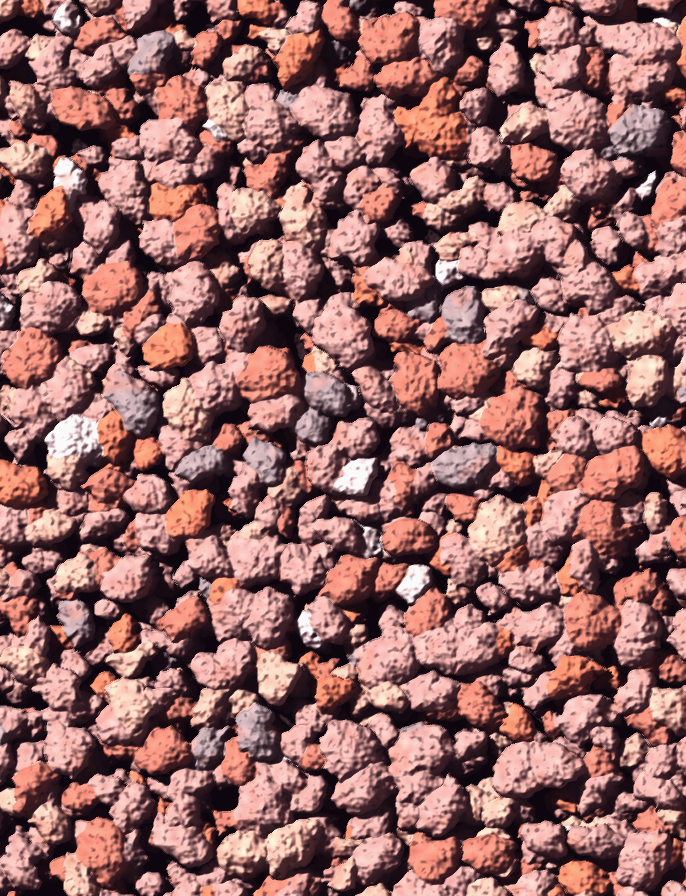
Give the GLSL for this texture, as a Shadertoy shader.

```glsl
// A bed of crushed lava rock in hard sunlight from the upper left.
// Three layers of scattered, warped, faceted domes form a height field,
// roughened with gradient noise, lit, and shadowed by a short march.
#define STONES_HIGH 18.0
#define JITTER 0.68
#define WARP 0.21
#define LAYER_DROP 0.22
#define FLOOR_LEVEL -0.7
#define ROUGHNESS 0.08
#define SUN_POWER 1.5
#define LIGHT_CAP 1.3
#define SHADOW_STEPS 7
#define SUN vec3(-0.53, 0.47, 0.68)

const vec3 MAUVE = vec3(0.78, 0.58, 0.535);
const vec3 TERRACOTTA = vec3(0.78, 0.46, 0.37);
const vec3 ORANGE = vec3(0.88, 0.48, 0.34);
const vec3 PEACH = vec3(0.86, 0.65, 0.56);
const vec3 GREY = vec3(0.62, 0.55, 0.54);
const vec3 CHALK = vec3(0.90, 0.82, 0.80);
const vec3 SHADOW_TINT = vec3(0.045, 0.018, 0.052);
const vec3 SHADE_WARMTH = vec3(1.0, 0.76, 0.78);

vec3 hash3(vec2 p) {
    vec3 q = fract(vec3(p.xyx) * vec3(0.1031, 0.1030, 0.0973));
    q += dot(q, q.yxz + 33.33);
    return fract((q.xxy + q.yzz) * q.zyx);
}

float corner(vec2 cell, vec2 offset) {
    return dot(hash3(cell).xy * 2.0 - 1.0, offset);
}

float gradientNoise(vec2 p) {
    vec2 i = floor(p), f = p - i;
    vec2 s = f * f * f * (f * (f * 6.0 - 15.0) + 10.0);
    vec2 e = vec2(1.0, 0.0);
    return mix(mix(corner(i, f), corner(i + e, f - e), s.x),
               mix(corner(i + e.yx, f - e.yx), corner(i + e.xx, f - e.xx), s.x), s.y);
}

vec2 noisePair(vec2 p) {
    return vec2(gradientNoise(p), gradientNoise(p + 37.4));
}

mat2 spin(float a) {
    float c = cos(a), s = sin(a);
    return mat2(c, s, -s, c);
}

// x: height of the topmost stone, y: its random seed (-1 for the floor)
vec2 stones(vec2 u) {
    vec2 w = u + WARP * noisePair(u * 2.3) + 0.35 * WARP * noisePair(u * 6.1 + 11.0);
    vec2 top = vec2(FLOOR_LEVEL, -1.0);
    for (int layer = 0; layer < 3; layer++) {
        float depth = float(layer);
        float scale = 1.0 + 0.3 * depth;
        vec2 g = spin(depth * 1.1 + 0.2) * w * scale + depth * 53.7 + 100.0;
        for (int k = 0; k < 9; k++) {
            vec2 id = floor(g) + vec2(k % 3 - 1, k / 3 - 1);
            vec3 a = hash3(id);
            vec2 q = g - id - 0.5 - JITTER * (a.xy - 0.5);
            if (dot(q, q) > 0.75) continue;
            vec3 b = hash3(id + 91.3);
            float radius = mix(0.33, 0.62, b.x);
            q = spin(a.z * 6.2832) * q / (radius * vec2(1.15, mix(0.64, 1.0, b.y)));
            q.x *= 1.0 + 0.5 * q.y * (b.z - 0.3);
            // An octagon blended with a disc gives blunt facets
            vec2 m = abs(q);
            float octagon = max(max(m.x, m.y), 0.72 * (m.x + m.y));
            float edge = mix(dot(q, q), octagon * octagon, 0.65);
            if (edge > 1.0) continue;
            float dome = radius * 0.95 * sqrt(1.0 - edge) + 0.3 * dot(q, b.yz - 0.5);
            float h = dome / scale + 0.32 * (b.z - 0.5) - LAYER_DROP * depth;
            if (h > top.x) top = vec2(h, fract(b.z * 7.0 + a.z));
        }
    }
    return top;
}

// Porous crust added to the stones
float crust(vec2 u) {
    return ROUGHNESS * (gradientNoise(u * 3.7) + 0.75 * gradientNoise(u * 9.3 + 5.0));
}

float relief(vec2 u) {
    return stones(u).x + crust(u);
}

vec3 stoneColour(float seed, vec2 u) {
    vec3 c = MAUVE;
    c = mix(c, TERRACOTTA, step(0.50, seed));
    c = mix(c, ORANGE, step(0.70, seed));
    c = mix(c, PEACH, step(0.80, seed));
    c = mix(c, GREY, step(0.945, seed));
    c = mix(c, CHALK, step(0.98, seed));
    c = mix(c, TERRACOTTA, 0.4 * smoothstep(0.05, 0.4, gradientNoise(u * 1.7 + 8.0)));
    float pits = smoothstep(0.15, 0.42, gradientNoise(u * 8.0 + 19.0));
    return c * (1.0 + 0.25 * gradientNoise(u * 5.0 + 3.0)) * (1.0 - 0.45 * pits);
}

vec3 shade(vec2 u) {
    vec2 hit = stones(u);
    float h = hit.x + crust(u);
    vec2 e = vec2(0.04, 0.0);
    vec3 normal = normalize(vec3(h - relief(u + e), h - relief(u + e.yx), e.x));
    vec3 sun = normalize(SUN);

    // March toward the sun for the cast shadow
    float clearance = 1.0;
    for (int i = 0; i < SHADOW_STEPS; i++) {
        float t = 0.08 + 0.13 * float(i);
        vec2 ahead = u + t * normalize(sun.xy);
        clearance = min(clearance, h + t * sun.z / length(sun.xy) - stones(ahead).x);
    }
    float sunlit = smoothstep(-0.06, 0.03, clearance);
    float skylight = mix(0.05, 0.25, smoothstep(-0.3, 0.5, h));
    float light = SUN_POWER * max(dot(normal, sun), 0.0) * sunlit + skylight;
    vec3 base = hit.y < 0.0 ? MAUVE * 0.2 : stoneColour(hit.y, u);
    base *= mix(SHADE_WARMTH, vec3(1.0), smoothstep(0.15, 0.85, light));
    return min(base * min(light, LIGHT_CAP) + SHADOW_TINT, vec3(0.98));
}

void mainImage(out vec4 fragColor, in vec2 fragCoord) {
    // Two diagonal samples smooth the edges
    float unit = STONES_HIGH / iResolution.y;
    vec2 shift = vec2(0.25, 0.2) * iResolution.y / 512.0;
    vec3 colour = 0.5 * (shade((fragCoord + shift) * unit) + shade((fragCoord - shift) * unit));
    fragColor = vec4(colour, 1.0);
}
```
